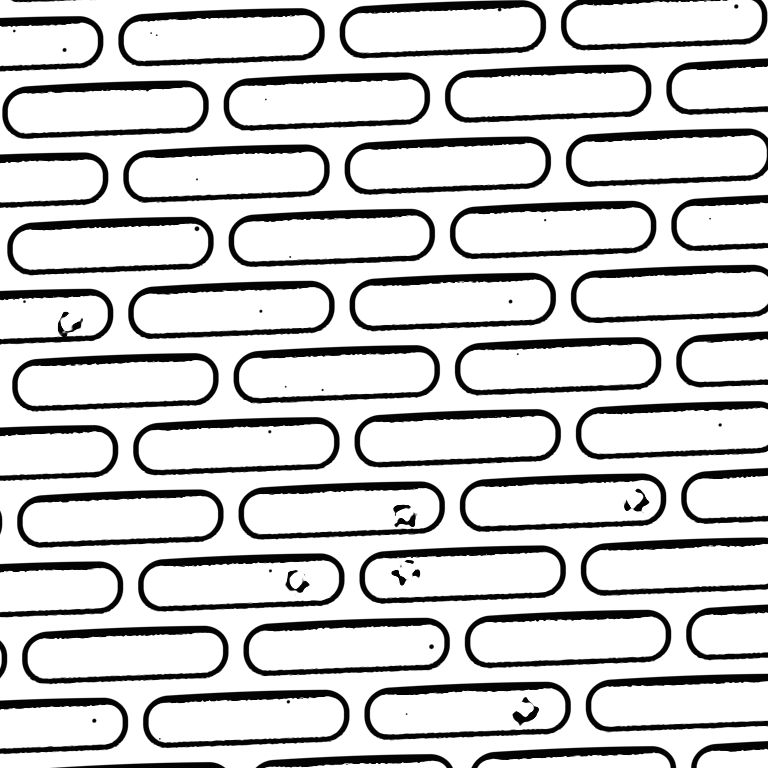
Give the GLSL for this pattern, as a Shadertoy shader.

```glsl
const vec3 PAPER = vec3(1.0);
const vec3 INK = vec3(0.01);
const vec2 SLOT_HALF = vec2(0.1343, 0.0347);
const float CORNER = 0.0318;
const float TILT = 0.037;

vec3 hash3(vec2 p) {
    vec3 q = fract(p.xyx * vec3(0.1031, 0.1030, 0.0973));
    q += dot(q, q.yxz + 33.33);
    return fract((q.xxy + q.yzz) * q.zyx);
}

float valueNoise(vec2 p) {
    vec2 cell = floor(p), f = fract(p);
    f = f * f * (3.0 - 2.0 * f);
    float low = mix(hash3(cell).x, hash3(cell + vec2(1, 0)).x, f.x);
    float high = mix(hash3(cell + vec2(0, 1)).x, hash3(cell + vec2(1, 1)).x, f.x);
    return mix(low, high, f.y);
}

float roundedBox(vec2 p, vec2 halfSize, float radius) {
    vec2 q = abs(p) - halfSize + radius;
    return length(max(q, 0.0)) + min(max(q.x, q.y), 0.0) - radius;
}

// Outline with a heavy, ragged upper edge
float slotOutline(vec2 p, vec2 grainPos) {
    vec2 s = p / SLOT_HALF;
    p.y += 0.0025 * s.x * s.x * smoothstep(0.0, 1.0, s.y);
    float body = roundedBox(p, SLOT_HALF, CORNER);
    float top = smoothstep(0.4, 0.75, s.y) * (1.0 - smoothstep(0.6, 0.95, abs(s.x)));
    float bottom = smoothstep(0.5, 0.9, -s.y);
    float grain = valueNoise(grainPos * vec2(330.0, 500.0)) - 0.5;
    float drift = valueNoise(grainPos * 28.0) - 0.5;
    float width = 0.0071 - 0.0004 * bottom + top * (0.0042 + 0.0030 * grain + 0.0025 * drift);
    body += bottom * grain * 0.0012;
    return max(body, -body - width);
}

// Occasional stain near one end: a solid blot or a broken ring
float stain(vec2 p, vec2 seed, vec2 grainPos) {
    vec3 pick = hash3(seed), place = hash3(seed + 17.0);
    if (pick.x > 0.22) return 1.0;
    float side = place.x < 0.4 ? -1.0 : 1.0;
    vec2 center = vec2(side * mix(0.5, 0.82, place.y), (place.z - 0.5) * 0.6) * SLOT_HALF;
    vec2 offset = p - center;
    float rough = valueNoise(grainPos * 130.0) - 0.5;
    float dist = length(offset);
    if (pick.y < 0.25) return dist - 0.016 - 0.008 * rough;
    float lower = smoothstep(0.010, -0.012, offset.y);
    return abs(dist - 0.012) - 0.0035 * lower - 0.012 * rough;
}

// Tiny stray dots inside a slot
float specks(vec2 p, vec2 seed) {
    float nearest = 1.0;
    for (int i = 0; i < 2; i++) {
        vec3 r = hash3(seed + 31.0 + float(i) * 9.0);
        vec2 center = (r.xy * 2.0 - 1.0) * SLOT_HALF * vec2(0.85, 0.7);
        float radius = mix(0.0009, 0.0030, r.x * r.x);
        if (r.z < 0.35) nearest = min(nearest, length(p - center) - radius);
    }
    return nearest;
}

// Nearest slot of one skewed lattice
float slotLattice(vec2 p, vec2 origin, float seedShift) {
    mat2 steps = mat2(0.2882, 0.0104, 0.00645, -0.1775);
    vec2 coord = inverse(steps) * (p - origin);
    vec2 id = round(coord);
    vec2 local = steps * (coord - id);
    local.y -= TILT * local.x;
    vec2 seed = id + seedShift;
    float marks = min(stain(local, seed, p), specks(local, seed));
    marks = max(marks, roundedBox(local, SLOT_HALF, CORNER));
    return min(slotOutline(local, p), marks);
}

void mainImage(out vec4 fragColor, in vec2 fragCoord) {
    vec2 p = fragCoord / iResolution.y;
    float edge = 0.8 / iResolution.y;

    // Two interleaved lattices form the staggered rows
    vec2 origin = vec2(0.1374, 0.8581);
    vec2 stagger = vec2(0.1575, -0.0833);
    float shape = min(slotLattice(p, origin, 11.0),
                      slotLattice(p, origin + stagger, 73.0));

    float coverage = 1.0 - smoothstep(-edge, edge, shape);
    fragColor = vec4(mix(PAPER, INK, coverage), 1.0);
}
```
